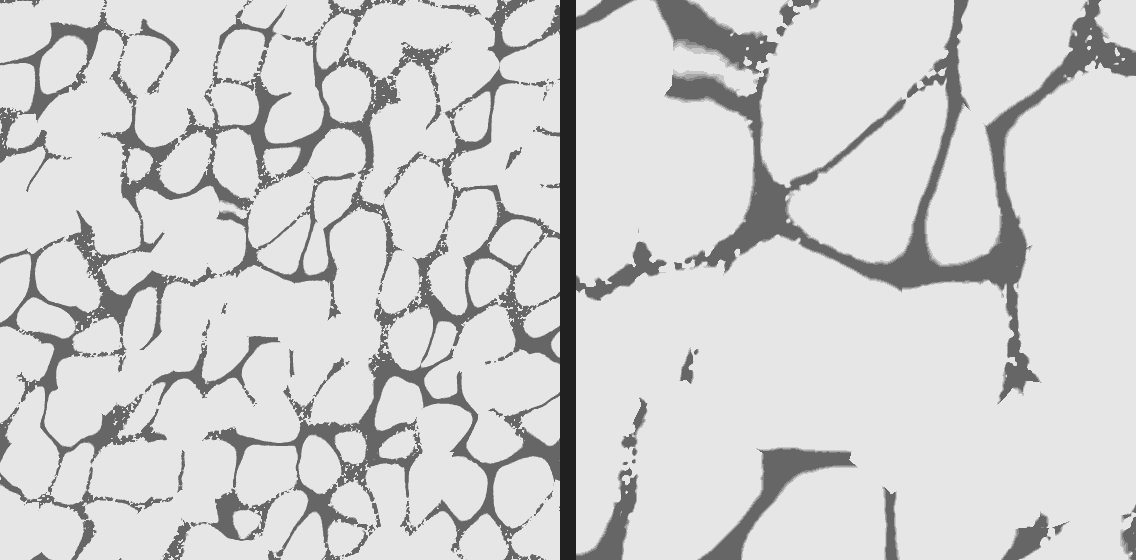
Left, the full canvas; right, a detail of the centre.
A WebGL 2 fragment shader for this texture:

```glsl
#version 300 es
precision highp float;
// Packed pale rounded grains, some fused, parted by thin dark seams and speckled pockets.

uniform vec2 u_resolution;
out vec4 fragColor;

const float GRAIN_DENSITY = 13.0;
const float SEAM_HALF_WIDTH = 0.027;
const vec2 LONG_AXIS = vec2(0.5, 0.866);
const vec3 DARK = vec3(0.40);
const vec3 PALE = vec3(0.90);

float hash(vec2 p) {
  return fract(sin(dot(p, vec2(127.1, 311.7))) * 43758.5453);
}

vec2 hash2(vec2 p) {
  return vec2(hash(p), hash(p + vec2(37.2, 17.9)));
}

float noise(vec2 p) {
  vec2 i = floor(p), f = fract(p);
  f = f * f * (3.0 - 2.0 * f);
  float low = mix(hash(i), hash(i + vec2(1, 0)), f.x);
  float high = mix(hash(i + vec2(0, 1)), hash(i + vec2(1, 1)), f.x);
  return mix(low, high, f.y);
}

vec2 warp(vec2 p, float frequency, float amount) {
  vec2 q = p * frequency;
  return p + amount * (vec2(noise(q), noise(q + 41.3)) - 0.5);
}

vec2 grainCentre(vec2 cell) {
  return cell + 0.08 + 0.84 * hash2(cell);
}

float grainWeight(vec2 cell) {
  return 0.38 * hash(cell + 71.7);
}

float powerDistance(vec2 p, vec2 cell) {
  vec2 d = p - grainCentre(cell);
  return dot(d, d) - grainWeight(cell);
}

// Cell of the grain that owns point p
vec2 owningCell(vec2 p) {
  vec2 base = floor(p), owner = base;
  float best = 1e5;
  for (int y = -2; y <= 2; y++)
    for (int x = -2; x <= 2; x++) {
      vec2 cell = base + vec2(x, y);
      float d = powerDistance(p, cell);
      if (d < best) { best = d; owner = cell; }
    }
  return owner;
}

// Some neighbours fuse along part of their shared border
float fusion(vec2 p, vec2 a, vec2 b) {
  float pair = hash(a + b + 5.3);
  float along = smoothstep(0.3, 0.6, noise(p * 1.3 + pair * 17.0));
  return 0.5 * step(pair, 0.34) * along;
}

// Smoothed distance to the grain border; a larger rounding opens the corners
float borderDistance(vec2 p, float rounding) {
  vec2 owner = owningCell(p);
  vec2 centre = grainCentre(owner);
  float own = powerDistance(p, owner);
  float sum = 1e-6;
  for (int y = -2; y <= 2; y++)
    for (int x = -2; x <= 2; x++) {
      if (x == 0 && y == 0) continue;
      vec2 cell = owner + vec2(x, y);
      float gap = length(grainCentre(cell) - centre);
      float d = (powerDistance(p, cell) - own) / (2.0 * gap);
      sum += exp(-(d + fusion(p, owner, cell)) / rounding);
    }
  return -rounding * log(sum);
}

void main() {
  float size = min(u_resolution.x, u_resolution.y);
  vec2 p = gl_FragCoord.xy / size * GRAIN_DENSITY;

  // Stretch the grains along one axis and bend their outlines
  p -= 0.2 * LONG_AXIS * dot(p, LONG_AXIS);
  vec2 q = warp(warp(p, 1.1, 0.4), 4.0, 0.06);
  float rounding = mix(0.06, 0.165, noise(p * 0.8 + 9.1));
  float d = borderDistance(q, rounding);

  // Fine roughness, with pale specks gathered in patches
  float grit = mix(noise(p * 18.0), noise(p * 31.0 + 3.7), 0.45);
  float patchiness = smoothstep(0.3, 0.7, noise(p * 1.2 + 23.0));
  d += mix(0.015, 0.06, patchiness) * (grit - 0.5);
  d += 0.6 * patchiness * max(grit - 0.56, 0.0);

  // Five even grey steps from pocket to grain
  float softness = max(0.014, 0.6 * GRAIN_DENSITY / size);
  float tone = smoothstep(-softness, softness, d - SEAM_HALF_WIDTH);
  fragColor = vec4(mix(DARK, PALE, floor(tone * 4.0 + 0.5) / 4.0), 1.0);
}
```
